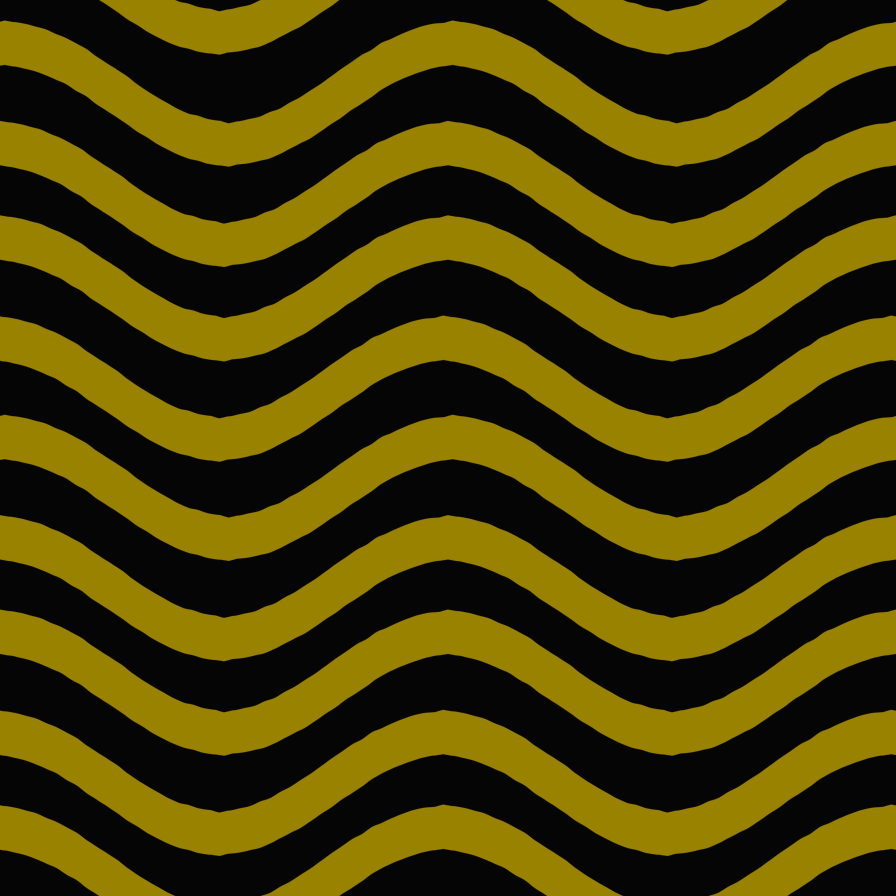
This pattern is drawn by a Shadertoy shader. Its source:

```glsl
// Gold wavy stripes on near-black: nine cosine bands per canvas height, two waves across.
// Each band is the gap between two slightly ragged edges, with small points at crests and
// troughs; a four-row cycle nudges the bands, and the first row sits off it as a seam.

const float TAU = 6.2831853;
const int ROWS = 9;
const float WAVELENGTH = 0.5;
const float AMPLITUDE = 0.0553;
const float ROW_STEP = 0.11;
const vec3 INK = vec3(0.02, 0.02, 0.02);
const vec3 GOLD = vec3(0.60, 0.51, 0.0);

float hash(vec2 p) {
    vec3 q = fract(p.xyx * vec3(0.1031, 0.1030, 0.0973));
    q += dot(q, q.yzx + 33.33);
    return fract((q.x + q.y) * q.z);
}

// Smooth noise in -1..1 that repeats once per wavelength
float edgeNoise(float x, float seed) {
    const float CELLS = 44.0;
    float t = x / WAVELENGTH * CELLS;
    float cell = floor(t);
    float a = hash(vec2(mod(cell, CELLS), seed));
    float b = hash(vec2(mod(cell + 1.0, CELLS), seed));
    return mix(a, b, smoothstep(0.0, 1.0, t - cell)) * 2.0 - 1.0;
}

// Height of the wave, with a small point on every crest and trough
float waveHeight(float x) {
    float halfWave = 0.5 * WAVELENGTH;
    float c = cos(TAU * x / WAVELENGTH);
    float fromTip = abs(fract(x / halfWave + 0.5) - 0.5) * halfWave;
    float tip = max(0.0, 1.0 - fromTip / 0.009);
    return AMPLITUDE * c + 0.002 * tip * sign(c);
}

// Sideways shift and axis depth (measured from the top) of one row
vec2 rowPlacement(int row) {
    int inTile = row % ROWS;
    float tile = float(row / ROWS);
    if (inTile == 0) return vec2(-0.0052, tile - 0.0205);
    int n = inTile - 1;
    vec4 shifts = vec4(0.0052, 0.0, 0.0, -0.0052);
    vec4 nudges = vec4(0.0, 0.0020, -0.0026, -0.0007);
    float depth = 0.1045 + ROW_STEP * float(n) + nudges[n % 4];
    return vec2(shifts[n % 4], tile + depth);
}

// Signed distance to a band, where p.y is the offset above its axis
float bandDistance(vec2 p) {
    float s = sin(TAU * p.x / WAVELENGTH);
    float slope = AMPLITUDE * TAU / WAVELENGTH * s;
    float halfWidth = 0.0246 + 0.0022 * s * s;
    float y = p.y - waveHeight(p.x);
    float upper = y - halfWidth - 0.0008 * edgeNoise(p.x, 3.0);
    float lower = -y - halfWidth - 0.0008 * edgeNoise(p.x, 11.0);
    return max(upper, lower) / sqrt(1.0 + slope * slope);
}

void mainImage(out vec4 fragColor, in vec2 fragCoord) {
    vec2 uv = fragCoord / iResolution.y;
    float pixel = 1.0 / iResolution.y;

    // Nearest band; one extra row closes the bottom of the tile
    float d = 1.0;
    for (int row = 0; row <= ROWS; row++) {
        vec2 place = rowPlacement(row);
        d = min(d, bandDistance(vec2(uv.x - place.x, uv.y - 1.0 + place.y)));
    }

    float coverage = 1.0 - smoothstep(-0.75 * pixel, 0.75 * pixel, d);
    fragColor = vec4(mix(INK, GOLD, coverage), 1.0);
}
```
